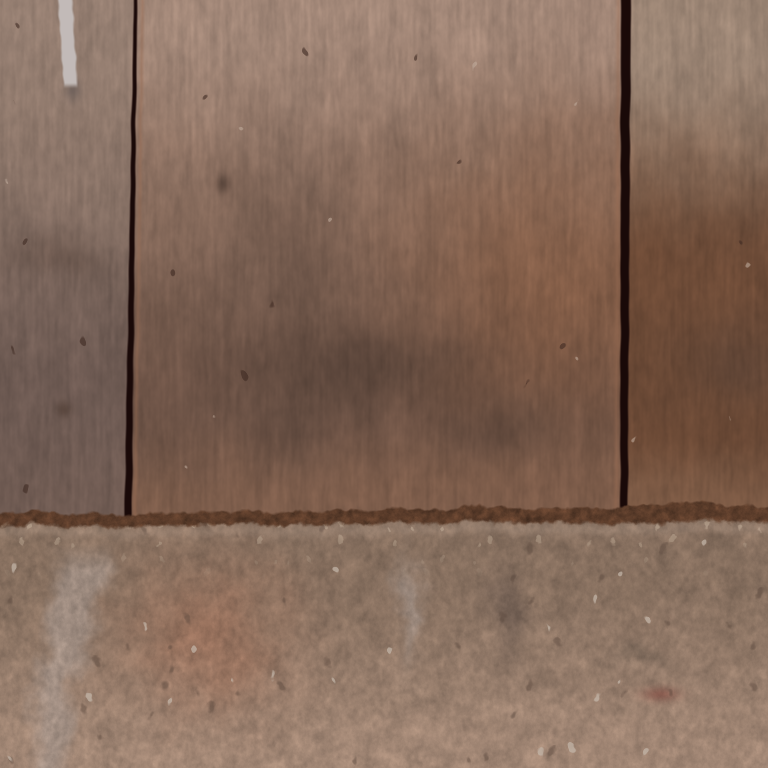
A Shadertoy shader for this texture:

```glsl
// Weathered vertical planks with dark gaps, standing on a worn stone ledge.
// Colour ramps and soft stains are layered first, then stretched gradient
// noise adds wood grain and jittered cells scatter chips and specks.

vec2 hash2(vec2 p) {
    vec3 q = fract(p.xyx * vec3(0.1031, 0.1030, 0.0973));
    q += dot(q, q.yzx + 33.33);
    return fract((q.xx + q.yz) * q.zy);
}

float corner(vec2 i, vec2 f, vec2 o) {
    return dot(hash2(i + o) * 2.0 - 1.0, f - o);
}

float gradientNoise(vec2 p) {
    vec2 i = floor(p), f = p - i;
    vec2 u = f * f * f * (f * (f * 6.0 - 15.0) + 10.0);
    return mix(mix(corner(i, f, vec2(0)), corner(i, f, vec2(1, 0)), u.x),
               mix(corner(i, f, vec2(0, 1)), corner(i, f, vec2(1)), u.x), u.y);
}

float fbm(vec2 p) {
    float sum = 0.0, amp = 1.0;
    for (int i = 0; i < 4; i++) {
        sum += amp * gradientNoise(p);
        p = mat2(1.6, 1.2, -1.2, 1.6) * p + 7.3;
        amp *= 0.55;
    }
    return sum;
}

vec2 warp(vec2 p, float scale) {
    return p + 0.032 * vec2(fbm(p * scale), fbm(p * scale + 20.0));
}

// Soft elliptical stain; shape holds centre and radii.
float stain(vec2 p, vec4 shape) {
    vec2 d = (p - shape.xy) / shape.zw;
    return exp(-dot(d, d));
}

// Smooth-edged vertical band.
float band(float x, float centre, float halfWidth, float soft) {
    return 1.0 - smoothstep(-soft, soft, abs(x - centre) - halfWidth);
}

// Irregular specks, one candidate per jittered cell.
float specks(vec2 p, float cells, float density, float size, float soft) {
    vec2 q = p * cells, id = floor(q);
    vec2 r = hash2(id + cells), pick = hash2(id + 51.7);
    vec2 d = fract(q) - 0.25 - 0.5 * r;
    d.x += d.y * (pick.y - 0.5);
    float edge = length(d * vec2(1.3, 0.8)) + 0.15 * gradientNoise(q * 5.0);
    float radius = size * (0.4 + 0.6 * r.y);
    return step(pick.x, density) * (1.0 - smoothstep(-soft, soft, (edge - radius) / cells));
}

vec3 woodColour(vec2 p, float leftGap, float rightGap, float px) {
    vec2 w = warp(p, 9.0);
    // Pale at the top, darkest above the foot.
    vec3 col = mix(vec3(0.49, 0.365, 0.295), vec3(0.425, 0.325, 0.275), smoothstep(0.34, 0.47, w.y));
    col = mix(col, vec3(0.53, 0.42, 0.36), smoothstep(0.48, 0.76, w.y));
    col = mix(col, vec3(0.635, 0.53, 0.47), smoothstep(0.7, 0.98, w.y));
    col = mix(col, vec3(0.53, 0.355, 0.25), 0.6 * stain(w, vec4(0.73, 0.63, 0.2, 0.2)));
    // Grey left plank and brown right plank.
    vec3 grey = mix(vec3(0.43, 0.36, 0.335), vec3(0.57, 0.485, 0.435), smoothstep(0.48, 0.9, w.y));
    col = mix(col, grey, 0.8 * step(p.x, leftGap));
    vec3 brown = mix(vec3(0.42, 0.285, 0.205), vec3(0.6, 0.515, 0.45), smoothstep(0.65, 0.93, w.y));
    brown = mix(vec3(0.49, 0.355, 0.27), brown, smoothstep(0.34, 0.44, w.y));
    col = mix(col, brown, 0.9 * step(rightGap, p.x));
    // Sooty stains.
    float soot = 0.55 * stain(w, vec4(0.47, 0.52, 0.15, 0.05))
        + 0.35 * stain(w, vec4(0.38, 0.44, 0.04, 0.04))
        + 0.4 * stain(w, vec4(0.65, 0.44, 0.07, 0.045))
        + 0.3 * stain(w, vec4(0.38, 0.69, 0.07, 0.12))
        + 0.4 * stain(w, vec4(0.97, 0.53, 0.09, 0.05))
        + 0.35 * stain(w, vec4(0.08, 0.66, 0.07, 0.03))
        + 0.7 * stain(p, vec4(0.29, 0.76, 0.01, 0.013))
        + 0.7 * stain(p, vec4(0.083, 0.467, 0.01, 0.01));
    col = mix(col, vec3(0.31, 0.24, 0.205), min(soot, 0.8));
    // Grain, mottling and marks.
    float grain = gradientNoise(p * vec2(130, 8)) + 0.7 * gradientNoise(p * vec2(240, 35));
    col *= 1.0 + 0.09 * grain + 0.1 * fbm(p * vec2(24, 9)) + 0.07 * fbm(p * vec2(75, 45));
    col = mix(col, vec3(0.24, 0.16, 0.13), 0.6 * specks(p, 21.0, 0.06, 0.1, px));
    col = mix(col, vec3(0.75, 0.67, 0.61), 0.6 * specks(p, 27.0, 0.025, 0.09, px));
    // Paint drip.
    float drip = band(p.x, 0.145 - 0.06 * p.y, 0.009 + 0.003 * gradientNoise(p * 60.0), 1.5 * px);
    col = mix(col, vec3(0.37, 0.33, 0.32), 0.6 * stain(p, vec4(0.095, 0.882, 0.01, 0.014)));
    return mix(col, vec3(0.76, 0.73, 0.72), drip * smoothstep(0.884, 0.893, p.y));
}

vec3 stoneColour(vec2 p, float px) {
    vec2 w = warp(p, 14.0);
    vec3 col = mix(vec3(0.63, 0.525, 0.455), vec3(0.525, 0.435, 0.37), smoothstep(0.0, 0.27, w.y));
    col = mix(col, vec3(0.61, 0.44, 0.355), 0.75 * stain(w, vec4(0.27, 0.17, 0.1, 0.09)));
    col = mix(col, vec3(0.4, 0.335, 0.3), 0.6 * stain(w, vec4(0.66, 0.2, 0.022, 0.05)));
    col = mix(col, vec3(0.42, 0.36, 0.31), 0.5 * stain(w, vec4(0.83, 0.14, 0.035, 0.014)));
    col = mix(col, vec3(0.53, 0.3, 0.26), 0.6 * stain(p, vec4(0.86, 0.096, 0.022, 0.009)));
    // Pale runs of lime.
    float run = band(w.x, 0.062 + 0.16 * p.y, 0.02 + 0.06 * p.y, 0.018) * (1.0 - smoothstep(0.25, 0.3, p.y));
    run = max(run, stain(w, vec4(0.533, 0.21, 0.013, 0.055)));
    col = mix(col, vec3(0.655, 0.595, 0.56), 0.65 * run);
    // Grit, pits and chips.
    col *= 1.0 + 0.14 * fbm(p * 32.0) + 0.12 * fbm(p * vec2(110, 85));
    col = mix(col, vec3(0.34, 0.27, 0.23), 0.45 * specks(p, 34.0, 0.13, 0.2, 2.0 * px));
    col = mix(col, vec3(0.77, 0.72, 0.67), 0.7 * specks(p, 29.0, 0.1, 0.15, px));
    float chips = specks(p, 46.0, 0.32, 0.22, px) * smoothstep(0.23, 0.31, p.y);
    return mix(col, vec3(0.7, 0.62, 0.54), 0.6 * chips);
}

void mainImage(out vec4 fragColor, in vec2 fragCoord) {
    vec2 p = fragCoord / iResolution.xy;
    float px = 1.0 / iResolution.y, wobble = 0.002 * gradientNoise(vec2(p.y * 22.0, 3));
    float leftGap = mix(0.162, 0.1765, p.y) + wobble, rightGap = mix(0.811, 0.815, p.y) + wobble;
    // Planks and gaps.
    vec3 col = woodColour(p, leftGap, rightGap, px);
    float lit = band(p.x, leftGap + 0.009, 0.002, 0.003) + band(p.x, rightGap - 0.01, 0.002, 0.004);
    col = mix(col, vec3(0.6, 0.42, 0.32), 0.45 * lit);
    float gap = max(band(p.x, leftGap, mix(0.006, 0.0022, p.y), 1.3 * px),
                    band(p.x, rightGap, mix(0.004, 0.0065, p.y), 1.3 * px));
    col = mix(col, vec3(0.1, 0.035, 0.03), gap);
    // Crumbling dirt, then the ledge.
    float rough = 0.007 * fbm(vec2(p.x * 28.0, 1.5)) + 0.003 * gradientNoise(p * 120.0);
    float dirtTop = 0.331 + 0.01 * p.x + 0.006 * stain(p, vec4(0.87, p.y, 0.06, 1)) + rough;
    float lip = 0.315 + 0.006 * p.x + 0.8 * rough + 0.004 * fbm(p * 65.0);
    vec3 dirt = vec3(0.355, 0.235, 0.165) * (1.0 + 0.35 * fbm(p * 85.0));
    col = mix(dirt, col, smoothstep(-0.002, 0.002, p.y - dirtTop));
    vec3 stone = stoneColour(p, px) + 0.05 * stain(p, vec4(p.x, lip - 0.008, 1, 0.008));
    col = mix(stone, col, smoothstep(-0.003, 0.003, p.y - lip));
    fragColor = vec4(clamp(col, 0.0, 1.0), 1.0);
}
```
